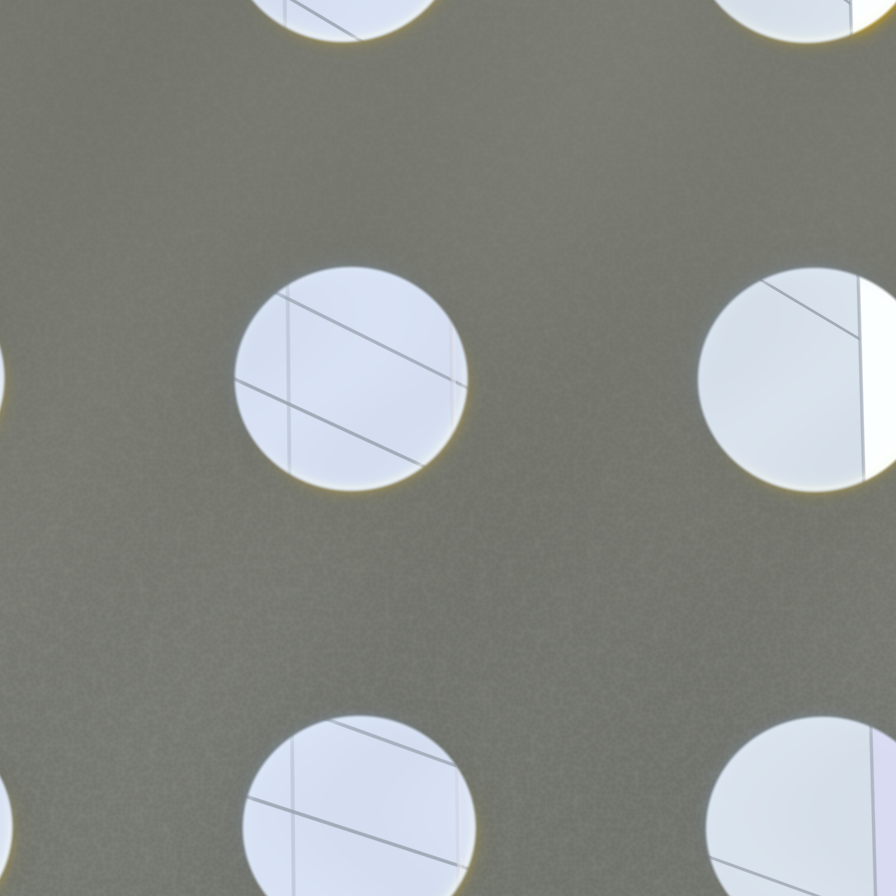
Write a Shadertoy shader that draws this pattern.

```glsl
const vec2 HOLE_ORIGIN = vec2(0.392, 0.577);
const mat2 LATTICE = mat2(0.517, -0.001, -0.009, 0.501); // column step, row step
const vec2 HOLE_RADII = vec2(0.130, 0.125);
const float EDGE_SOFTNESS = 0.0025;

const vec3 SHEET = vec3(0.468, 0.476, 0.446);
const vec3 SKY = vec3(0.838, 0.878, 0.948);
const vec3 SKY_RIGHT = vec3(0.845, 0.882, 0.920);
const vec3 BRIGHT_PANEL = vec3(0.99, 1.0, 1.0);
const vec3 LILAC_PANEL = vec3(0.85, 0.86, 0.95);
const vec3 SEAM = vec3(0.60, 0.63, 0.68);
const vec3 WARM_RIM = vec3(0.66, 0.59, 0.32);
const vec3 COOL_RIM = vec3(0.50, 0.57, 0.65);

const float SEAM_PERIOD = 0.444;
const float SEAM_START = 0.3685;
const float SEAM_GAP = 0.1146;
const float SEAM_WIDTH = 0.0034;
const float SEAM_SLOPE = 0.61;
const float SEAM_FAN = 0.307;
const float GRAIN = 0.045;

vec2 hash2(vec2 cell) {
    vec3 h = fract(cell.xyx * vec3(0.1031, 0.1030, 0.0973));
    h += dot(h, h.yzx + 33.33);
    return fract((h.xx + h.yz) * h.zy);
}

// Distance to the nearest jittered cell point
float cellular(vec2 p) {
    vec2 cell = floor(p);
    float nearest = 2.0;
    for (int y = -1; y <= 1; y++)
    for (int x = -1; x <= 1; x++) {
        vec2 c = cell + vec2(x, y);
        nearest = min(nearest, length(c + hash2(c) - p));
    }
    return nearest;
}

float stroke(float dist, float width, float px) {
    float soft = max(px, 0.0014);
    return 1.0 - smoothstep(0.5 * width - 0.5 * soft, 0.5 * width + soft, abs(dist));
}

float repeatedOffset(float v, float period) {
    return v - period * round(v / period);
}

// Pale panels crossed by fanned seam pairs and near-vertical joints
vec3 backdrop(vec2 p, float px) {
    float down = 1.0 - p.y;
    float dx = p.x - HOLE_ORIGIN.x;
    float lean = down - 0.423;
    vec3 col = mix(SKY, SKY_RIGHT, smoothstep(0.55, 0.85, p.x));
    col += 0.008 * sin(p.x * 23.0 + 2.0 * sin(p.y * 17.0));

    float level = (down - SEAM_SLOPE * dx) / (1.0 - SEAM_FAN * dx);
    float upper = stroke(repeatedOffset(level - SEAM_START, SEAM_PERIOD), SEAM_WIDTH, px);
    float lower = stroke(repeatedOffset(level - SEAM_START - SEAM_GAP, SEAM_PERIOD), SEAM_WIDTH, px);
    col = mix(col, SEAM, max(0.75 * upper, 0.85 * lower));

    float leftJoint = p.x - 0.322 - 0.01 * lean;
    float rightJoint = p.x - 0.504 - 0.013 * lean;
    col = mix(col, SEAM, 0.32 * stroke(leftJoint, 0.0035, px));
    col = mix(col, vec3(0.89, 0.89, 0.94), 0.6 * stroke(rightJoint - 0.002, 0.005, px));
    col = mix(col, SEAM, 0.14 * stroke(rightJoint, 0.003, px));

    // Glare panel, dimming to lilac in the lowest row
    float panelEdge = p.x - 0.961 - 0.028 * lean;
    vec3 panel = mix(LILAC_PANEL, BRIGHT_PANEL, smoothstep(0.2, 0.3, p.y));
    col = mix(col, panel, smoothstep(-px, px, panelEdge));
    return mix(col, SEAM, 0.65 * stroke(panelEdge, 0.003, px));
}

// Painted sheet with broad shading and fine mottling
vec3 sheet(vec2 p) {
    float broad = 0.010 * sin(p.x * 5.5 + 1.2) * sin(p.y * 4.0 + 0.4)
                + 0.004 * sin(p.x * 17.0 - p.y * 11.0);
    float mottling = 0.65 * (cellular(p * 190.0) - 0.5) + 0.35 * (cellular(p * 65.0) - 0.5);
    float strength = GRAIN * mix(1.2, 0.55, smoothstep(0.1, 0.9, p.y));
    return SHEET + broad + mottling * strength + vec3(0.008, 0.003, 0.0) * (p.y - 0.5);
}

void mainImage(out vec4 fragColor, in vec2 fragCoord) {
    vec2 p = fragCoord / iResolution.y;
    float px = 1.0 / iResolution.y;

    // Nearest hole on the slightly skewed lattice
    vec2 id = round(inverse(LATTICE) * (p - HOLE_ORIGIN));
    vec2 offset = p - HOLE_ORIGIN - LATTICE * id;
    vec2 scaled = offset / HOLE_RADII;
    float dist = (length(scaled) - 1.0) * HOLE_RADII.y;
    vec2 dir = normalize(scaled + 1e-5);
    float warmSide = smoothstep(-0.1, 0.9, dot(dir, vec2(0.5, -0.866)));
    float coolSide = smoothstep(-0.1, 0.9, dot(dir, vec2(-0.6, 0.8)));

    // Colour fringes and soft light spill around each rim
    vec3 metal = sheet(p);
    float spill = exp(-max(dist, 0.0) / 0.006);
    metal = mix(metal, WARM_RIM, 0.65 * warmSide * spill);
    metal = mix(metal, COOL_RIM, 0.50 * coolSide * spill);
    metal -= 0.012 * exp(-max(dist, 0.0) / 0.025);
    float glare = smoothstep(0.94, 0.97, p.x) * step(0.5, p.y);
    metal = mix(metal, vec3(0.72, 0.58, 0.10), 0.7 * glare * warmSide * spill);

    vec3 view = backdrop(p, px);
    float innerRim = exp(-abs(dist + 0.004) / 0.004);
    view = mix(view, vec3(0.98, 0.99, 0.94), 0.55 * warmSide * innerRim);
    view = mix(view, vec3(0.87, 0.92, 0.98), 0.30 * coolSide * innerRim);

    float soft = max(px, EDGE_SOFTNESS);
    fragColor = vec4(mix(view, metal, smoothstep(-soft, soft, dist)), 1.0);
}
```
